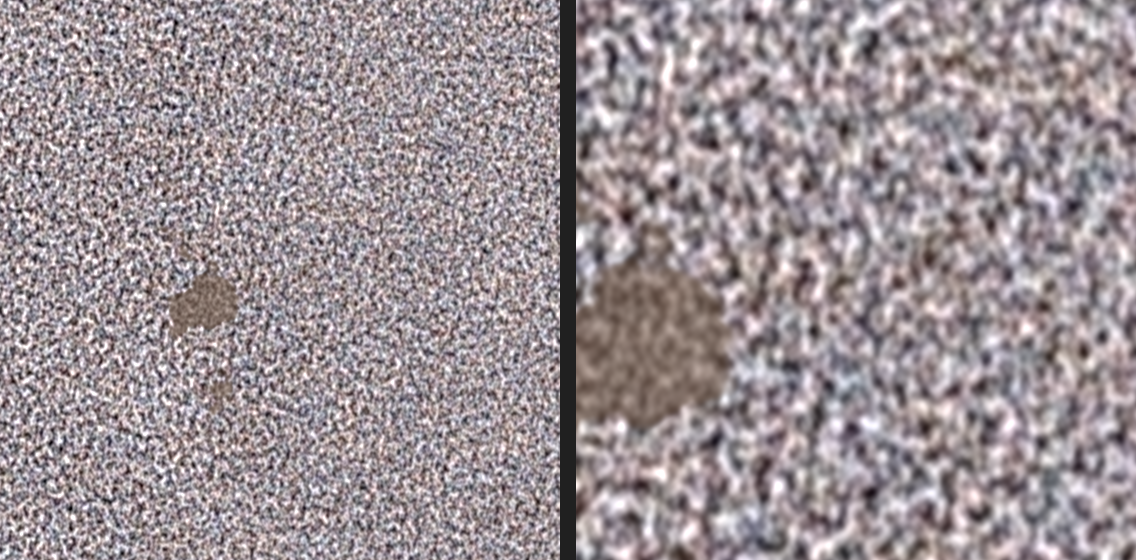
Left: the whole. Right: its middle third, enlarged.
This texture is drawn by a Shadertoy shader. Its source:

```glsl
// Fine mauve-grey speckled stone grain with faint tints and a ragged brown stain.

vec2 randomGradient(vec2 cell) {
    vec3 p = fract(cell.xyx * vec3(0.1031, 0.1030, 0.0973));
    p += dot(p, p.yzx + 33.33);
    float angle = 6.28319 * fract((p.x + p.y) * p.z);
    return vec2(cos(angle), sin(angle));
}

float gradientNoise(vec2 p) {
    vec2 cell = floor(p), f = fract(p);
    vec2 fade = f * f * f * (f * (f * 6.0 - 15.0) + 10.0);
    vec2 e = vec2(0.0, 1.0);
    float a = dot(randomGradient(cell), f);
    float b = dot(randomGradient(cell + e.yx), f - e.yx);
    float c = dot(randomGradient(cell + e.xy), f - e.xy);
    float d = dot(randomGradient(cell + e.yy), f - e.yy);
    return mix(mix(a, b, fade.x), mix(c, d, fade.x), fade.y);
}

// Two turned layers, slightly taller than wide, hide the noise lattice.
float grain(vec2 uv) {
    vec2 p = mat2(0.94, 0.34, -0.34, 0.94) * (uv * vec2(92.0, 76.0));
    vec2 q = mat2(0.82, -0.57, 0.57, 0.82) * (uv * vec2(150.0, 124.0));
    return 0.59 * gradientNoise(p + 11.0) + 0.44 * gradientNoise(q + 47.0);
}

void mainImage(out vec4 fragColor, in vec2 fragCoord) {
    vec2 uv = fragCoord / iResolution.y;

    // Speckle, a little harsher on the left
    float speckle = grain(uv) * mix(1.12, 0.94, smoothstep(0.1, 0.7, uv.x));
    float cloud = gradientNoise(uv * 5.0 + 3.0) + 0.6 * gradientNoise(uv * 13.0 + 8.0);
    vec3 color = vec3(0.625, 0.585, 0.605) + speckle + 0.05 * cloud;

    // Faint warm-cool and pink-green tints
    float warmth = gradientNoise(uv * 17.0 + 21.0) + gradientNoise(uv * 58.0 + 5.0);
    float pinkness = gradientNoise(uv * 43.0 + 71.0);
    color += warmth * vec3(0.045, 0.0, -0.045) + pinkness * vec3(0.03, -0.025, 0.01);

    // Stain: a solid core on a broken diagonal trail
    float blotch = gradientNoise(uv * 14.0 + 31.0) + 0.7 * gradientNoise(uv * 38.0 + 13.0);
    float across = (uv.x - 0.26 - 0.3 * (0.7 - uv.y)) / 0.075;
    float trail = exp(-across * across)
                * smoothstep(0.03, 0.3, uv.y) * (1.0 - smoothstep(0.68, 0.86, uv.y));
    vec2 toCore = (uv - vec2(0.365, 0.46)) / vec2(0.06, 0.052);
    float core = exp(-dot(toCore, toCore));
    float stain = smoothstep(0.46, 0.72, 0.9 * core + 0.33 * trail + 0.6 * blotch - 0.15 * speckle);

    color -= trail * smoothstep(-0.1, 0.4, blotch) * vec3(0.06, 0.075, 0.08);
    vec3 brown = vec3(0.47, 0.395, 0.35) + 0.3 * speckle + 0.08 * blotch;
    color = mix(color, brown, 0.85 * stain);

    fragColor = vec4(clamp(color, 0.0, 1.0), 1.0);
}
```
